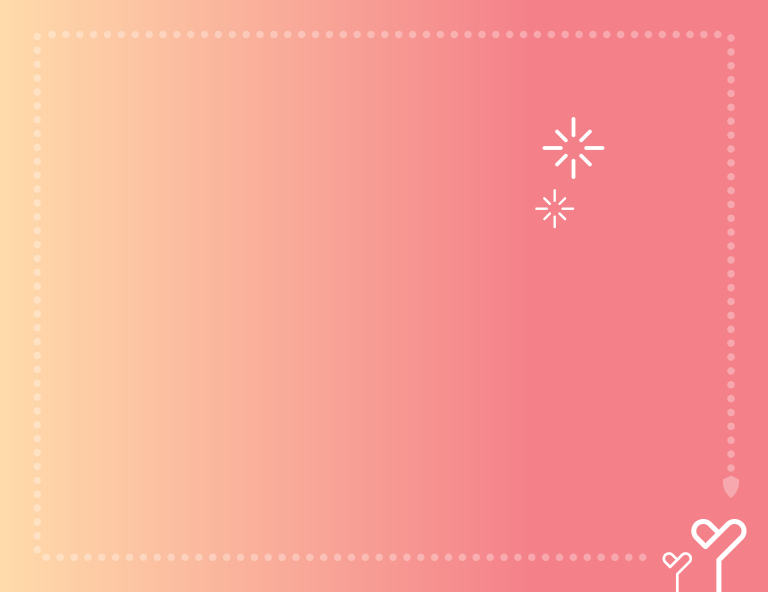
Write a WebGL 1 fragment shader that draws this background.

```glsl
precision highp float;
// Peach to rose gradient with a dotted frame, two starbursts and two heart-topped stems.

uniform vec2 u_resolution;

// The layout is 768 units wide, with y measured down from the top edge.
const float LAYOUT_WIDTH = 768.0;
const float DOT_STEP = 13.87;
const float DOT_RADIUS = 3.7;
const vec3 PEACH = vec3(1.0, 0.86, 0.67);
const vec3 ROSE = vec3(0.957, 0.506, 0.541);

float coverage(float dist, float pixel) {
  return clamp(0.5 - dist / pixel, 0.0, 1.0);
}

float segment(vec2 p, vec2 a, vec2 b) {
  vec2 ab = b - a;
  return length(p - a - ab * clamp(dot(p - a, ab) / dot(ab, ab), 0.0, 1.0));
}

// Evenly spaced dots from a start point along a unit direction
float dotRow(vec2 p, vec2 start, vec2 dir, float steps) {
  float index = clamp(floor(dot(p - start, dir) / DOT_STEP + 0.5), 0.0, steps);
  return length(p - start - dir * index * DOT_STEP) - DOT_RADIUS;
}

// Pointed drop with a shallow roof
float leaf(vec2 p) {
  float body = length(vec2(abs(p.x) + 12.0, p.y)) - 20.0;
  float roof = (abs(p.x) * 0.5 - p.y - 6.5) / length(vec2(0.5, 1.0));
  return max(body, roof);
}

// Eight rays folded into one octant
float starburst(vec2 p) {
  vec2 q = abs(p);
  q = vec2(max(q.x, q.y), min(q.x, q.y));
  float straight = segment(q, vec2(12.7, 0.0), vec2(29.0, 0.0));
  float diagonal = segment(q, vec2(7.7), vec2(16.4));
  return min(straight, diagonal) - 1.9;
}

// One continuous heart outline running down into a stem
float heartStem(vec2 p) {
  vec2 lobe = vec2(abs(p.x) - 15.6, p.y);
  float d = lobe.x > lobe.y ? abs(length(lobe) - 9.5) : 1000.0;
  d = min(d, segment(p, vec2(22.3, 6.7), vec2(0.0, 29.0)));
  d = min(d, segment(p, vec2(0.0, 29.0), vec2(0.0, 140.0)));
  d = min(d, segment(p, vec2(8.9, -6.7), vec2(-13.4, 15.6)));
  d = min(d, segment(p, vec2(-13.4, 15.6), vec2(-22.3, 6.7)));
  d = min(d, segment(p, vec2(-8.9, -6.7), vec2(0.0, 2.2)));
  return d - 2.5;
}

void main() {
  float pixel = LAYOUT_WIDTH / u_resolution.x;
  vec2 p = vec2(gl_FragCoord.x, u_resolution.y - gl_FragCoord.y) * pixel;

  // Background
  float blend = clamp(p.x / (0.69 * LAYOUT_WIDTH), 0.0, 1.0);
  vec3 color = mix(PEACH, ROSE, blend);

  // Translucent frame and leaf
  float frame = dotRow(p, vec2(37.3, 36.5), vec2(0.0, 1.0), 37.0);
  frame = min(frame, dotRow(p, vec2(52.0, 34.5), vec2(1.0, 0.0), 48.0));
  frame = min(frame, dotRow(p, vec2(731.0, 38.0), vec2(0.0, 1.0), 31.0));
  frame = min(frame, dotRow(p, vec2(46.3, 557.3), vec2(1.0, 0.0), 43.0));
  frame = min(frame, leaf(p - vec2(731.0, 482.0)));
  color = mix(color, vec3(1.0), 0.31 * coverage(frame, pixel));

  // White line ornaments, each in a large and a small size
  float lines = starburst(p - vec2(573.5, 148.0));
  lines = min(lines, starburst((p - vec2(554.7, 208.7)) / 0.63) * 0.63);
  lines = min(lines, heartStem(p - vec2(718.9, 531.0)));
  lines = min(lines, heartStem((p - vec2(677.3, 558.6)) / 0.535) * 0.535);
  color = mix(color, vec3(1.0), coverage(lines, pixel));

  gl_FragColor = vec4(color, 1.0);
}
```
